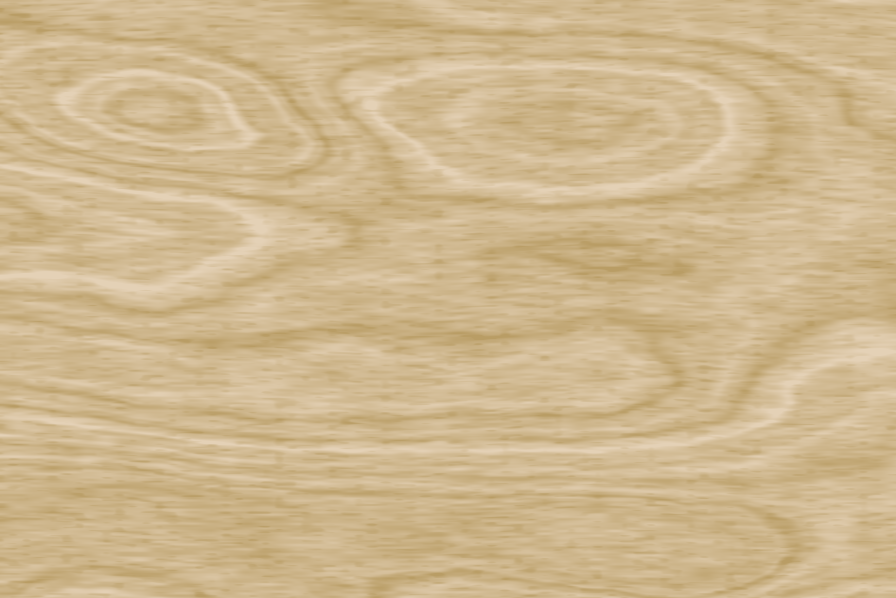
A WebGL 1 fragment shader for this texture:

```glsl
precision highp float;

uniform vec2 u_resolution;

const vec3 DARK_WOOD = vec3(0.725, 0.615, 0.395);
const vec3 LIGHT_WOOD = vec3(0.895, 0.820, 0.715);

float hash(vec2 cell) {
  return fract(sin(dot(cell, vec2(127.1, 311.7))) * 43758.5453);
}

// Smooth value noise in 0..1
float noise(vec2 p) {
  vec2 cell = floor(p);
  vec2 f = p - cell;
  vec2 s = f * f * (3.0 - 2.0 * f);
  float low = mix(hash(cell), hash(cell + vec2(1.0, 0.0)), s.x);
  float high = mix(hash(cell + vec2(0.0, 1.0)), hash(cell + vec2(1.0, 1.0)), s.x);
  return mix(low, high, s.y);
}

float centered(vec2 p) {
  return noise(p) - 0.5;
}

mat2 rotation(float angle) {
  float c = cos(angle);
  float s = sin(angle);
  return mat2(c, s, -s, c);
}

// Stretched height field whose contours are the growth rings
float growthField(vec2 p) {
  vec2 q = rotation(0.08) * p * vec2(1.5, 4.4) + vec2(3.7, 8.2);
  float field = 0.30 * p.y + centered(q);
  field += 0.26 * centered(rotation(0.5) * q * 1.7 + 5.3);
  field += 0.045 * centered(p * vec2(9.0, 20.0) + 11.9);
  field += 0.018 * centered(p * vec2(24.0, 60.0) + 27.4);
  return field;
}

// Narrow line around one height inside each ring, with random strength
float ringLine(float level, float width, float seed) {
  float ring = floor(level);
  float strength = hash(vec2(ring, seed));
  float offset = abs(level - ring - 0.5);
  return strength * (1.0 - smoothstep(0.0, width, offset));
}

// Uneven bands, with pale crests and dark late wood
float ringTone(float level) {
  float broad = centered(vec2(level, 4.5));
  float medium = centered(vec2(level * 2.3, 17.5));
  float thin = centered(vec2(level * 5.0, 31.5));
  float crest = ringLine(level * 0.55, 0.22, 7.0);
  float late = ringLine(level * 0.55 + 0.42, 0.20, 13.0);
  return 0.34 * broad + 0.25 * medium + 0.13 * thin + 0.42 * crest - 0.36 * late;
}

// Short horizontal fibres, with sparse darker pores
float fibreTone(vec2 p) {
  vec2 q = p + vec2(0.0, 0.015 * centered(p * vec2(3.0, 5.0)));
  float fine = centered(q * vec2(34.0, 250.0));
  float middle = centered(q * vec2(22.0, 150.0) + 40.0);
  float coarse = centered(q * vec2(9.0, 70.0) + 63.0);
  float pores = smoothstep(0.62, 0.95, noise(q * vec2(45.0, 210.0) + 90.0));
  return 0.30 * fine + 0.24 * middle + 0.12 * coarse - 0.20 * pores;
}

void main() {
  vec2 p = gl_FragCoord.xy / u_resolution.y;
  float level = growthField(p) * 15.0 + 30.0;
  float tone = 0.54 + ringTone(level) + fibreTone(p);
  vec3 color = mix(DARK_WOOD, LIGHT_WOOD, clamp(tone, 0.0, 1.0));
  gl_FragColor = vec4(color, 1.0);
}
```
